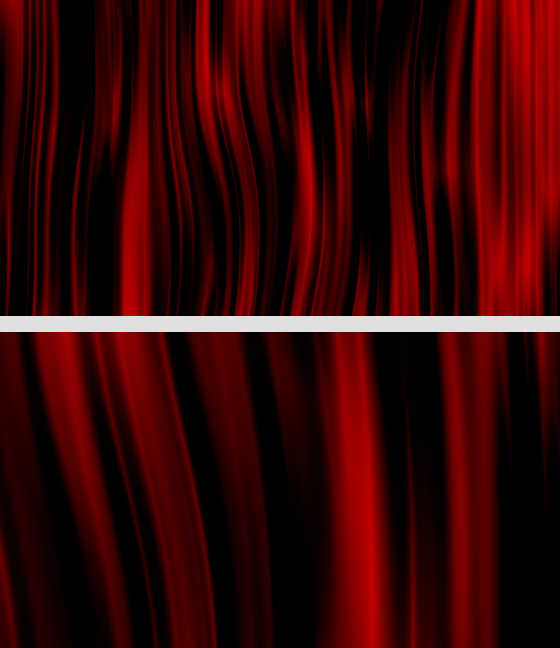
Top: the whole. Bottom: its middle third, enlarged.
Give the GLSL for this background, as a Shadertoy shader.

```glsl
// Dark red silk curtain: long vertical folds with bright creases and black hollows.
// Column noise, stretched along y and randomly shifted per column, supplies the
// broad shading; folding the same noise about its middle gives the thin ridges.

const vec3 SILK_RED = vec3(1.0, 0.0, 0.0);

float hash(vec2 cell) {
    vec3 q = fract(cell.xyx * vec3(0.1031, 0.1030, 0.0973));
    q += dot(q, q.yzx + 33.33);
    return fract((q.x + q.y) * q.z);
}

float fade(float t) {
    return t * t * t * (t * (t * 6.0 - 15.0) + 10.0);
}

// Smooth 1D noise running up one column, shifted so that rows never line up.
float columnNoise(float column, float y, float seed) {
    y += 40.0 * hash(vec2(column, seed + 7.0));
    float row = floor(y);
    vec2 cell = vec2(column + 57.0 * seed, row);
    return mix(hash(cell), hash(cell + vec2(0.0, 1.0)), fade(y - row));
}

// Blend of neighbouring columns, in 0..1.
float foldNoise(vec2 p, float seed) {
    float column = floor(p.x);
    return mix(columnNoise(column, p.y, seed),
               columnNoise(column + 1.0, p.y, seed), fade(p.x - column));
}

// Bright crease where the noise crosses its middle, with a slightly rounded top.
float crease(vec2 p, float seed) {
    float d = 2.0 * foldNoise(p, seed) - 1.0;
    return 1.0 - sqrt(d * d + 0.001);
}

// Soft lower limit at zero and gentle roll-off of the highlights.
float toneCurve(float v) {
    v = 0.5 * (v + sqrt(v * v + 0.002));
    return v - 0.2 * v * v * v;
}

void mainImage(out vec4 fragColor, in vec2 fragCoord) {
    vec2 p = fragCoord / iResolution.y;

    // Slow sideways sway of the cloth
    p.x += 0.12 * (foldNoise(p * vec2(3.0, 1.6), 1.0) - 0.5);

    // Broad light and shadow, then creases from wide to hair-thin
    float light = 0.30 * foldNoise(p * vec2(7.0, 1.5) + 3.0, 2.0)
                + 0.26 * crease(p * vec2(12.0, 1.6) + 5.0, 3.0)
                + 0.26 * crease(p * vec2(26.0, 1.2) + 9.0, 4.0)
                + 0.18 * crease(p * vec2(48.0, 1.0) + 2.0, 5.0);

    float red = toneCurve(2.5 * (light - 0.512));
    fragColor = vec4(SILK_RED * clamp(red, 0.0, 1.0), 1.0);
}
```
